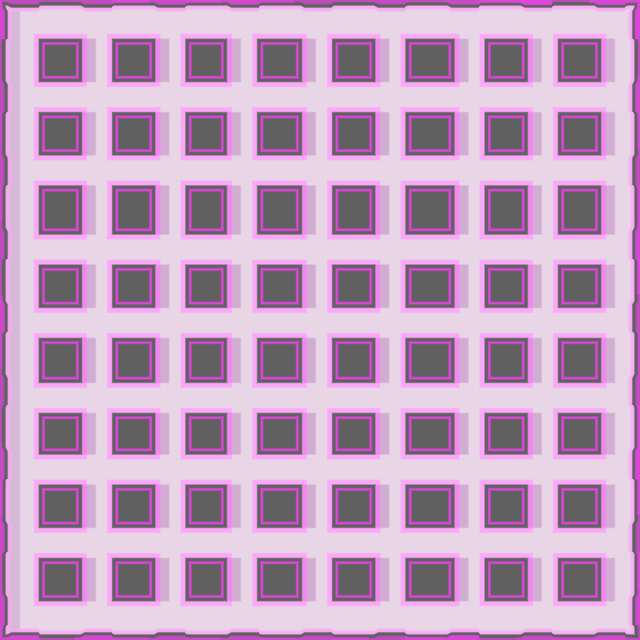
A Shadertoy shader for this pattern:

```glsl
// Grid of grey squares with magenta inlines, pink halos and side shadows in a worn frame.
#define UNITS 768.0   // design units across the canvas
#define COUNT 8       // squares per side
#define START 46.5    // first square's near edge
#define PITCH 88.0    // spacing of the squares
#define GAP 36.0      // space between squares
#define STRETCH 7.0   // extra size of the one wide column and row
#define HALO 5.8      // halo width
#define SHADOW 16.5   // shadow length
#define INSET 5.7     // depth of the inline
#define LINE 1.5      // half width of the inline
#define WOBBLE 1.3    // step height of the frame

const vec3 PAPER   = vec3(0.91, 0.84, 0.905);
const vec3 GREY    = vec3(0.38, 0.375, 0.38);
const vec3 PINK    = vec3(0.98, 0.66, 0.97);
const vec3 ORCHID  = vec3(0.95, 0.53, 0.945);
const vec3 MAGENTA = vec3(0.87, 0.27, 0.86);
const vec3 MAUVE   = vec3(0.82, 0.68, 0.82);

// Irregularity per axis: x = wide index, y = slipped index, z = slip amount.
const vec3 COLUMNS = vec3(5.0, 3.0, -2.0);
const vec3 ROWS    = vec3(2.0, 5.0, 2.0);

float hash(vec2 p) {
    return fract(sin(dot(p, vec2(127.1, 311.7))) * 43758.5);
}

// Near edge of square i along one axis.
float nearEdge(float i, vec3 axis) {
    float slip = abs(i - axis.y) < 0.5 ? axis.z : 0.0;
    return START + PITCH * i + STRETCH * step(axis.x + 0.5, i) + slip;
}

// Near and far edges of the square that owns this coordinate.
vec2 squareSpan(float x, vec3 axis) {
    float index = 0.0;
    for (int i = 1; i < COUNT; i++)
        index += step(nearEdge(float(i), axis) - GAP / 3.0, x);
    return vec2(nearEdge(index, axis), nearEdge(index + 1.0, axis) - GAP);
}

float boxDistance(vec2 p, vec2 low, vec2 high) {
    vec2 q = abs(p - 0.5 * (low + high)) - 0.5 * (high - low);
    return max(q.x, q.y);
}

float cover(float d, float soft) {
    return smoothstep(soft, -soft, d);
}

vec3 drawSquares(vec2 p, vec3 color, float soft) {
    vec2 spanX = squareSpan(p.x, COLUMNS);
    vec2 spanY = squareSpan(p.y, ROWS);
    vec2 low = vec2(spanX.x, spanY.x);
    vec2 high = vec2(spanX.y, spanY.y);
    float d = boxDistance(p, low, high);
    float shade = cover(boxDistance(p, vec2(high.x, low.y), high + vec2(SHADOW, 0.0)), soft);

    color = mix(color, MAUVE, shade);
    color = mix(color, mix(PINK, ORCHID, shade), cover(d - HALO, soft));
    color = mix(color, GREY, cover(d, soft));
    return mix(color, MAGENTA, cover(abs(d + INSET) - LINE, soft));
}

vec3 drawFrame(vec2 p, vec3 color, float soft) {
    vec2 toEdge = min(p, UNITS - p);
    bool upright = toEdge.x < toEdge.y;
    float along = upright ? p.y : p.x;
    float side = upright ? step(0.5 * UNITS, p.x) : 2.0 + step(0.5 * UNITS, p.y);

    // The frame steps outward beside each square.
    float cell = (along - START) / PITCH;
    float beside = cover(abs(fract(cell) - 0.3) - 0.3, 0.04);
    float e = min(toEdge.x, toEdge.y) + WOBBLE * (2.0 * beside - 1.0);
    float wear = hash(vec2(floor(cell * 2.0), side));

    // Shadow cast by the left edge only.
    color = mix(color, MAUVE, 0.75 * cover(p.x - 24.0, soft));
    color = mix(color, PINK, 0.85 * cover(e - 12.5, soft));
    color = mix(color, GREY, cover(e - 8.0, soft));
    float inkEnd = 3.6 + 1.2 * wear;
    return mix(color, MAGENTA, (0.7 + 0.3 * wear) * cover(e - inkEnd, soft));
}

void mainImage(out vec4 fragColor, in vec2 fragCoord) {
    vec2 p = fragCoord / iResolution.xy * UNITS;
    p.y = UNITS - p.y; // rows count from the top
    float soft = max(1.3, 0.8 * UNITS / min(iResolution.x, iResolution.y));

    vec3 color = drawSquares(p, PAPER, soft);
    color = drawFrame(p, color, soft);
    fragColor = vec4(color, 1.0);
}
```
